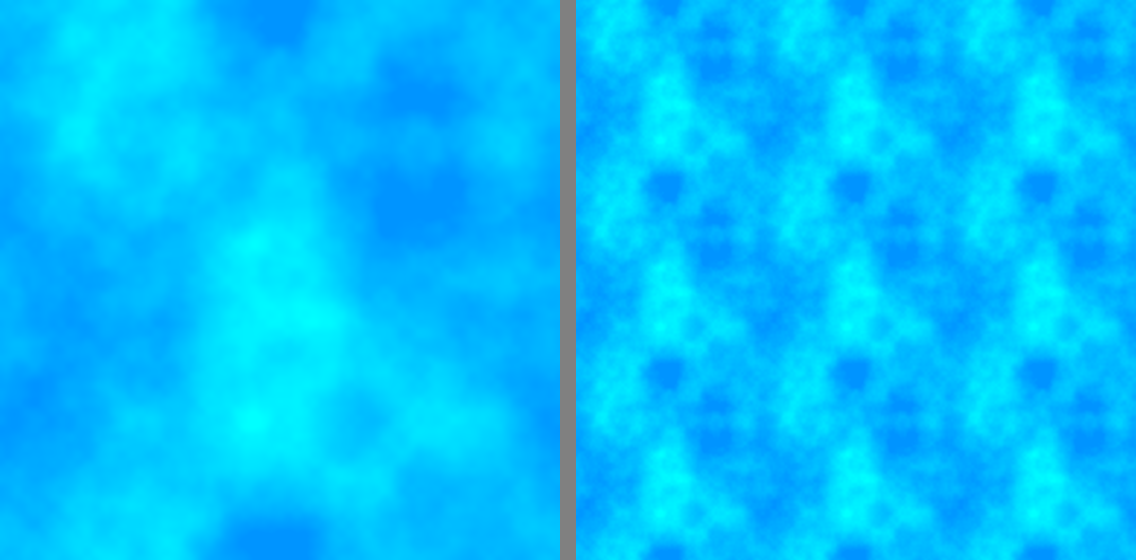
Left, the tile; right, the same tile 3 across and 3 down.
A WebGL 2 fragment shader for this texture:

```glsl
#version 300 es
precision highp float;
precision highp int;
// Soft azure and cyan clouds that tile in both directions.
// Octaves of wrapping value noise, the largest one guided by broad swells,
// form a density that picks a colour between deep azure and pure cyan.

uniform vec2 u_resolution;
out vec4 fragColor;

const float TAU = 6.2831853;
const int BASE_CELLS = 4;
const int OCTAVES = 5;
const float GAIN = 0.5;
const float CONTRAST = 1.7;
const float MEAN_DENSITY = 0.415;
const float RANK_SPREAD = 0.65;
const vec3 AZURE = vec3(0.0, 0.58, 1.0);
const vec3 CYAN = vec3(0.0, 1.0, 1.0);

// Integer hash of a cell and a seed, scaled to 0..1.
float hash(ivec2 cell, int seed) {
    uint h = uint(cell.x) * 1597u + uint(cell.y) * 51749u + uint(seed) * 7919u;
    h = (h ^ (h >> 15)) * 73471u + 9973u;
    h = (h ^ (h >> 13)) * 95731u;
    h ^= h >> 16;
    return float(h & 65535u) / 65535.0;
}

// Shuffles 0..15 without repeats, so the large clouds use every level evenly.
int shuffleRank(int i) {
    i = (i * 7 + 3) & 15;
    i ^= i >> 2;
    i = (i * 5) & 15;
    return i ^ (i >> 1);
}

// One wave across the tile; whole-number directions make it wrap.
float swell(vec2 uv, vec2 direction, float peak) {
    return cos(TAU * (dot(uv, direction) - peak));
}

// Level of the largest clouds: shuffled ranks drawn together by broad swells.
float broadLevel(ivec2 cell) {
    vec2 uv = vec2(cell) / float(BASE_CELLS);
    int row = (cell.y + BASE_CELLS - 1) % BASE_CELLS;
    float rank = (float(shuffleRank(row + cell.x * BASE_CELLS)) + 0.5) / 16.0;
    return 0.5 + RANK_SPREAD * (rank - 0.5)
        + 0.19 * swell(uv, vec2(1.0, 1.0), 0.0)
        + 0.20 * swell(uv, vec2(1.0, 0.0), 0.36)
        + 0.15 * swell(uv, vec2(1.0, -1.0), 0.29);
}

// Level at a lattice point, wrapped to the period.
float latticeLevel(ivec2 cell, int period, int seed) {
    cell = cell % period;
    return period == BASE_CELLS ? broadLevel(cell) : hash(cell, seed);
}

// Value noise with a quintic fade that repeats every unit of uv.
float tiledNoise(vec2 uv, int period, int seed) {
    vec2 p = uv * float(period);
    ivec2 cell = ivec2(floor(p));
    vec2 f = fract(p);
    vec2 fade = f * f * f * (f * (f * 6.0 - 15.0) + 10.0);
    float a = latticeLevel(cell, period, seed);
    float b = latticeLevel(cell + ivec2(1, 0), period, seed);
    float c = latticeLevel(cell + ivec2(0, 1), period, seed);
    float d = latticeLevel(cell + ivec2(1, 1), period, seed);
    return mix(mix(a, b, fade.x), mix(c, d, fade.x), fade.y);
}

// Normalised sum of octaves, each twice as fine as the last.
float cloudNoise(vec2 uv, int octaves, float gain) {
    float sum = 0.0;
    float total = 0.0;
    float amplitude = 1.0;
    int period = BASE_CELLS;
    for (int i = 0; i < octaves; i++) {
        sum += amplitude * tiledNoise(uv, period, i + 1);
        total += amplitude;
        amplitude *= gain;
        period *= 2;
    }
    return sum / total;
}

void main() {
    vec2 uv = gl_FragCoord.xy / u_resolution;
    float noise = cloudNoise(uv, OCTAVES, GAIN);
    float density = clamp(MEAN_DENSITY + CONTRAST * (noise - 0.5), 0.0, 1.0);
    fragColor = vec4(mix(AZURE, CYAN, density), 1.0);
}
```
